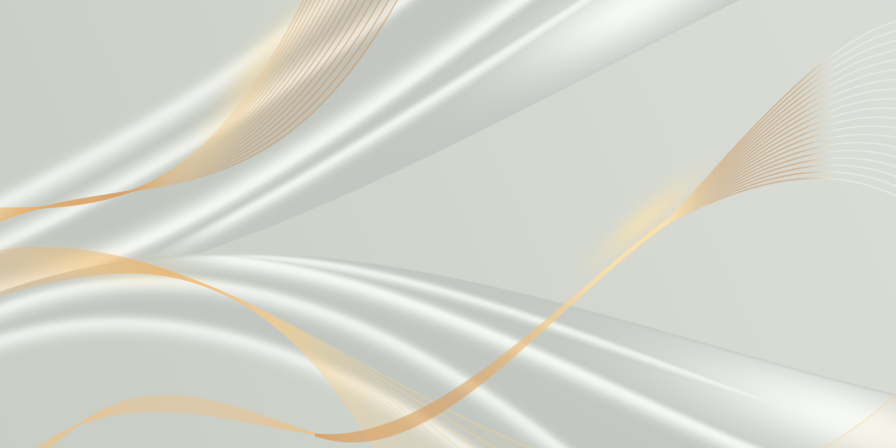
Reproduce this background procedurally as a Shadertoy shader.

```glsl
const vec3 SAGE_DARK = vec3(0.785, 0.805, 0.775);
const vec3 SAGE_LIGHT = vec3(0.85, 0.865, 0.838);
const vec3 FOLD_SHADE = vec3(0.755, 0.777, 0.752);
const vec3 SATIN = vec3(0.965, 0.975, 0.955);
const vec3 BRONZE = vec3(0.78, 0.52, 0.28);
const vec3 GOLD = vec3(0.93, 0.70, 0.40);
const vec3 PALE_GOLD = vec3(1.0, 0.89, 0.66);

// Cubic through four heights spaced evenly over span
float curve(float x, vec2 span, vec4 h) {
    float t = 3.0 * (x - span.x) / (span.y - span.x);
    float a = t - 1.0, b = t - 2.0, c = t - 3.0;
    return dot(h, vec4(-a * b * c / 6.0, t * b * c / 2.0, -t * a * c / 2.0, t * a * b / 6.0));
}

float curveSlope(float x, vec2 span, vec4 h) {
    const float e = 0.002;
    return (curve(x + e, span, h) - curve(x - e, span, h)) / (2.0 * e);
}

// Signed distance estimate, positive above the curve
float above(vec2 p, vec2 span, vec4 h) {
    float s = curveSlope(p.x, span, h);
    return (p.y - curve(p.x, span, h)) * inversesqrt(1.0 + s * s);
}

// Satin highlight with separate falloffs above and below
float ridge(vec2 p, vec2 span, vec4 h, float upper, float lower) {
    float d = above(p, span, h);
    float q = d / (d > 0.0 ? upper : lower);
    float fadeIn = span.x > 0.0 ? smoothstep(span.x - 0.05, span.x + 0.2, p.x) : 1.0;
    return fadeIn * exp(-q * q);
}

float glow(vec2 p, vec2 center, float slope, vec2 radii) {
    vec2 axis = normalize(vec2(1.0, slope));
    vec2 d = p - center;
    vec2 q = vec2(dot(d, axis), dot(d, vec2(-axis.y, axis.x))) / radii;
    return exp(-dot(q, q));
}

// Coverage of fine threads strung between two curves
float ribbon(vec2 p, vec2 span, vec4 top, vec4 bottom, int count, float sheen, float px) {
    float a = curve(p.x, span, top), b = curve(p.x, span, bottom);
    float sa = curveSlope(p.x, span, top), sb = curveSlope(p.x, span, bottom);
    float between = smoothstep(-px, px, p.y - min(a, b)) * smoothstep(-px, px, max(a, b) - p.y);
    float gap = 1.0 - sheen * between;
    for (int i = 0; i < count; i++) {
        float k = float(i) / float(count - 1);
        float s = mix(sa, sb, k);
        float d = abs(p.y - mix(a, b, k)) * inversesqrt(1.0 + s * s);
        gap *= 1.0 - 0.48 * (1.0 - smoothstep(0.0, 0.0012 + px, d));
    }
    return 1.0 - gap;
}

float window(float x, float left, float right, float px) {
    return smoothstep(left - px, left + px, x) * (1.0 - smoothstep(right - px, right + px, x));
}

// Rising satin sheet at upper left
vec3 upperFold(vec3 col, vec2 p, float px) {
    vec2 crestSpan = vec2(0.0, 0.78);
    vec4 crest = vec4(0.544, 0.682, 0.841, 1.04);
    float edge = above(p, vec2(0.39, 1.64), vec4(0.417, 0.581, 0.784, 0.995));
    float mask = smoothstep(-px, px, edge) * smoothstep(0.015, -0.02, above(p, crestSpan, crest));
    col = mix(col, FOLD_SHADE, 0.9 * mask);
    float shine = 0.8 * ridge(p, crestSpan, crest, 0.020, 0.030);
    shine = max(shine, 0.85 * ridge(p, vec2(0.0, 0.9), vec4(0.453, 0.604, 0.786, 1.0), 0.026, 0.016));
    shine = max(shine, 0.95 * ridge(p, vec2(0.0, 1.13), vec4(0.349, 0.487, 0.708, 0.974), 0.030, 0.016));
    shine = max(shine, 0.9 * ridge(p, vec2(0.34, 1.276), vec4(0.422, 0.589, 0.779, 0.98), 0.011, 0.018));
    shine = max(shine, glow(p, vec2(1.42, 0.99), 0.52, vec2(0.30, 0.075)) * mask);
    return mix(col, SATIN, shine * smoothstep(-0.01, 0.01, edge));
}

// Falling satin sheet along the bottom
vec3 lowerFold(vec3 col, vec2 p, float px) {
    vec2 hemSpan = vec2(0.0, 1.04);
    vec4 hem = vec4(0.24, 0.276, 0.1875, 0.0);
    float edge = above(p, vec2(0.39, 2.0), vec4(0.430, 0.396, 0.266, 0.12));
    float mask = smoothstep(px, -px, edge) * smoothstep(-0.04, 0.015, above(p, hemSpan, hem));
    col = mix(col, FOLD_SHADE, 0.9 * mask);
    float shine = 0.8 * ridge(p, hemSpan, hem, 0.016, 0.024);
    shine = max(shine, 0.85 * ridge(p, vec2(0.0, 1.25), vec4(0.31, 0.37, 0.258, 0.0), 0.014, 0.025));
    shine = max(shine, 0.95 * ridge(p, vec2(0.34, 1.67), vec4(0.427, 0.367, 0.198, 0.0), 0.013, 0.024));
    shine = max(shine, 0.85 * ridge(p, vec2(0.39, 1.95), vec4(0.432, 0.372, 0.205, 0.03), 0.009, 0.013));
    shine = max(shine, glow(p, vec2(1.90, 0.06), -0.33, vec2(0.42, 0.09)));
    return mix(col, SATIN, shine * smoothstep(0.005, -0.01, edge));
}

void mainImage(out vec4 fragColor, in vec2 fragCoord) {
    vec2 p = fragCoord / iResolution.xy * vec2(2.0, 1.0);
    float px = 1.0 / iResolution.y;

    // Soft diagonal backdrop
    vec3 col = mix(SAGE_DARK, SAGE_LIGHT, smoothstep(-0.2, 2.6, p.x + 0.45 * p.y));
    col = upperFold(col, p, px);
    col = lowerFold(col, p, px);

    // Warm light behind the ribbons
    float warmth = 0.45 * glow(p, vec2(0.56, 0.82), 1.5, vec2(0.17, 0.035));
    warmth += 0.55 * glow(p, vec2(1.44, 0.51), 0.85, vec2(0.13, 0.030));
    warmth += 0.35 * glow(p, vec2(0.22, 0.405), -0.1, vec2(0.18, 0.03));
    col = mix(col, PALE_GOLD, min(warmth, 1.0));

    // Upper-left ribbon
    float threads = ribbon(p, vec2(0.0, 0.664), vec4(0.536, 0.552, 0.667, 0.974),
        vec4(0.505, 0.5625, 0.604, 0.719), 17, 0.12, px);
    vec3 tint = mix(BRONZE, PALE_GOLD, 0.8 * glow(p, vec2(0.50, 0.76), 1.2, vec2(0.32, 0.075)));
    col = mix(col, mix(GOLD, tint, smoothstep(0.0, 0.35, p.x)), 0.85 * threads);

    // Left ribbon with a twist
    threads = ribbon(p, vec2(0.0, 0.859), vec4(0.44, 0.422, 0.3125, 0.161),
        vec4(0.341, 0.391, 0.302, -0.04), 20, 0.1, px);
    tint = mix(GOLD, PALE_GOLD, smoothstep(0.35, 0.7, p.x) * 0.65);
    col = mix(col, tint, 0.78 * threads);

    // Long ribbon: low wave, rising strand, open fan
    threads = ribbon(p, vec2(0.078, 0.703), vec4(-0.04, 0.107, 0.10, 0.031),
        vec4(0.0, 0.078, 0.068, 0.031), 14, 0.2, px) * window(p.x, -0.1, 0.703, px);
    col = mix(col, mix(GOLD, SATIN, 0.2), 0.7 * threads);
    threads = ribbon(p, vec2(0.703, 1.497), vec4(0.031, 0.102, 0.297, 0.516),
        vec4(0.028, 0.07, 0.281, 0.505), 12, 0.3, px) * window(p.x, 0.703, 1.497, px);
    col = mix(col, mix(mix(BRONZE, GOLD, 0.5), PALE_GOLD, smoothstep(0.95, 1.4, p.x)), 0.85 * threads);
    threads = ribbon(p, vec2(1.497, 2.0), vec4(0.516, 0.698, 0.857, 0.953),
        vec4(0.505, 0.576, 0.602, 0.5625), 19, 0.06, px) * window(p.x, 1.497, 2.1, px);
    tint = mix(PALE_GOLD, BRONZE, smoothstep(1.48, 1.66, p.x));
    col = mix(col, mix(tint, SATIN, smoothstep(1.77, 1.88, p.x)), 0.85 * threads);

    fragColor = vec4(col, 1.0);
}
```
